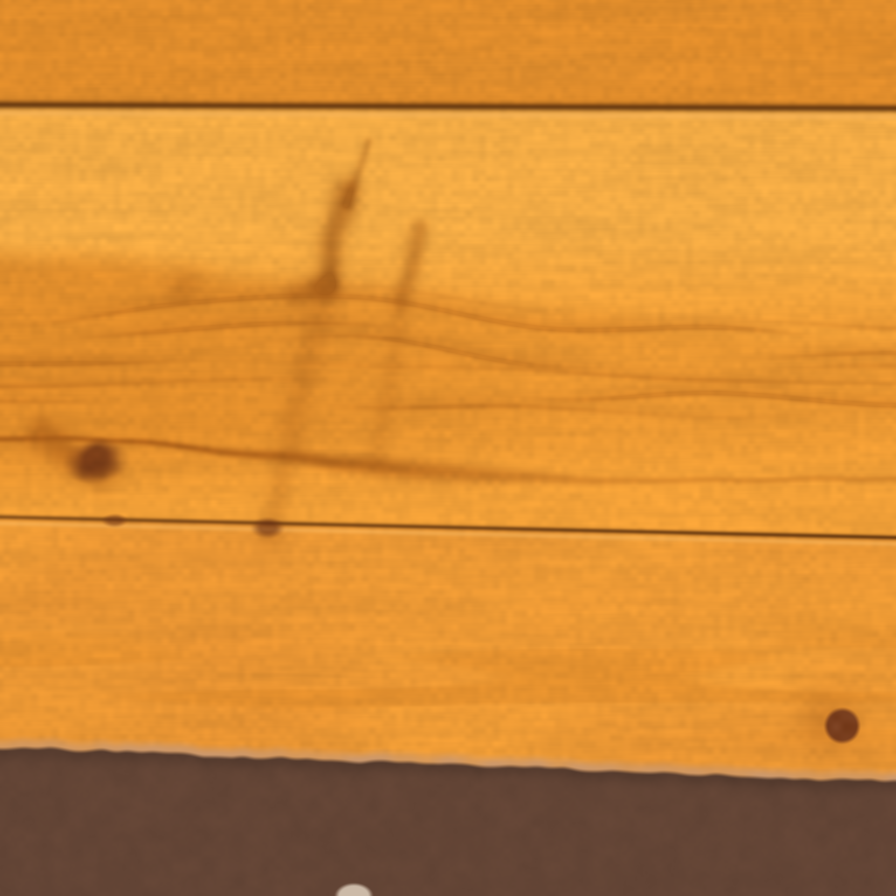
This texture is drawn by a Shadertoy shader. Its source:

```glsl
const vec3 HONEY = vec3(0.95, 0.63, 0.22);
const vec3 AMBER = vec3(0.87, 0.54, 0.16);
const vec3 UMBER = vec3(0.66, 0.36, 0.09);
const vec3 GROOVE = vec3(0.36, 0.19, 0.05);
const vec3 KNOT = vec3(0.40, 0.18, 0.08);
const vec3 PALE_EDGE = vec3(0.80, 0.60, 0.43);
const vec3 WALL = vec3(0.39, 0.27, 0.21);

float hash(vec2 p) {
    return fract(sin(dot(p, vec2(127.1, 311.7))) * 43758.5);
}

float noise(vec2 p) {
    vec2 i = floor(p), f = fract(p);
    f = f * f * (3.0 - 2.0 * f);
    return mix(mix(hash(i), hash(i + vec2(1, 0)), f.x),
               mix(hash(i + vec2(0, 1)), hash(i + vec2(1, 1)), f.x), f.y);
}

float fbm(vec2 p) {
    float sum = 0.0, amp = 0.5;
    for (int i = 0; i < 4; i++) {
        sum += amp * noise(p);
        p = p * 2.03 + 7.1;
        amp *= 0.5;
    }
    return sum;
}

float bell(float d, float width) {
    return exp(-d * d / (width * width));
}

// Soft stroke between two points
float streak(vec2 p, vec2 a, vec2 b, float width) {
    vec2 ab = b - a;
    float h = clamp(dot(p - a, ab) / dot(ab, ab), 0.0, 1.0);
    return bell(length(p - a - ab * h), width);
}

float disc(vec2 p, vec2 center, vec2 radius, float soft) {
    return 1.0 - smoothstep(1.0 - soft, 1.0 + soft, length((p - center) / radius));
}

// Wavy growth lines that arch on the left and settle to the right
float grainLines(vec2 p) {
    float sum = 0.0;
    for (int i = 0; i < 7; i++) {
        float k = float(i);
        float y = 0.655 - 0.018 * k - 0.015 * p.x
                + (0.035 - 0.004 * k) * bell(p.x - 0.36, 0.24)
                + 0.022 * (noise(vec2(p.x * 5.0, k * 3.7)) - 0.5);
        float strength = smoothstep(0.2, 0.8, noise(vec2(p.x * 4.0 + k * 9.0, k)));
        float d = p.y - y;
        sum += strength * (bell(d, 0.0035) + 0.4 * bell(d - 0.006, 0.009));
    }
    return sum;
}

// Darker heartwood below a sloping boundary
float heartwood(vec2 p) {
    float top = 0.732 - 0.115 * p.x + 0.02 * (fbm(p * vec2(9, 4)) - 0.5);
    float upper = 1.0 - smoothstep(top - 0.03, top + 0.012, p.y);
    float lower = smoothstep(0.45, 0.56, p.y + 0.04 * (1.0 - p.x));
    return upper * lower * mix(0.85, 0.4, smoothstep(0.1, 0.8, p.x));
}

vec3 middlePlank(vec2 p) {
    vec3 col = mix(HONEY, vec3(0.95, 0.67, 0.27), smoothstep(0.62, 0.76, p.y));
    col = mix(col, AMBER, heartwood(p));
    col = mix(col, UMBER, 0.38 * min(grainLines(p), 1.0));

    // Long dark vein running through the knot
    float veinY = 0.512 - 0.047 * smoothstep(0.0, 0.65, p.x) + 0.004 * (noise(p.xx * 12.0) - 0.5);
    float vein = bell(p.y - veinY, 0.004 + 0.007 * bell(p.x - 0.46, 0.15));
    col = mix(col, UMBER, vein * mix(0.8, 0.3, smoothstep(0.3, 0.75, p.x)));

    vec2 q = p + 0.012 * (vec2(noise(p * 45.0), noise(p * 45.0 + 9.0)) - 0.5);
    col = mix(col, UMBER, 0.6 * streak(q, vec2(0.05, 0.512), vec2(0.11, 0.475), 0.018));
    return mix(col, KNOT, 0.8 * disc(q, vec2(0.109, 0.486), vec2(0.026, 0.019), 0.5));
}

vec3 stain(vec3 col, vec2 p) {
    vec2 q = p + 0.008 * (vec2(noise(p * 30.0), noise(p * 30.0 + 5.0)) - 0.5);
    float s = 0.60 * streak(q, vec2(0.385, 0.785), vec2(0.362, 0.685), 0.014)
            + 0.30 * streak(q, vec2(0.410, 0.840), vec2(0.385, 0.770), 0.006)
            + 0.24 * streak(q, vec2(0.360, 0.670), vec2(0.300, 0.400), 0.016)
            + 0.45 * streak(q, vec2(0.466, 0.745), vec2(0.450, 0.665), 0.011)
            + 0.15 * streak(q, vec2(0.445, 0.650), vec2(0.420, 0.480), 0.012)
            + 0.45 * streak(q, vec2(0.330, 0.670), vec2(0.365, 0.685), 0.014)
            + 0.30 * bell(length(q - vec2(0.205, 0.680)), 0.020);
    return mix(col, UMBER * 0.92, min(s, 0.8));
}

void mainImage(out vec4 fragColor, in vec2 fragCoord) {
    vec2 p = fragCoord / iResolution.xy;
    float aa = 1.0 / iResolution.y;
    float topSeam = p.y - (0.883 - 0.004 * p.x);
    float lowSeam = p.y - (0.423 - 0.023 * p.x);
    float edge = p.y - (0.166 - 0.039 * p.x) - 0.004 * (noise(p.xx * 35.0) - 0.5);

    // Three planks
    vec3 upper = mix(AMBER, vec3(0.90, 0.58, 0.20), 0.5 * fbm(p * vec2(3, 25)));
    vec3 lower = mix(vec3(0.89, 0.56, 0.19), HONEY, fbm(p * vec2(4, 12) + 3.0));
    lower = mix(lower, AMBER, 0.6 * smoothstep(0.55, 0.75, noise(p * vec2(3, 45))) * bell(p.y - 0.24, 0.06));
    vec3 col = mix(lower, middlePlank(p), smoothstep(-aa, aa, lowSeam));
    col = mix(col, upper, smoothstep(-aa, aa, topSeam));
    col = stain(col, p);
    col *= 1.0 + 0.09 * (fbm(p * vec2(8, 110)) - 0.47) + 0.06 * (noise(p * 130.0) - 0.5);

    // Seams with a lit lip beneath
    col = mix(col, vec3(0.97, 0.71, 0.36), 0.5 * (bell(topSeam + 0.009, 0.004) + bell(lowSeam + 0.007, 0.003)));
    col = mix(col, GROOVE, 0.85 * bell(topSeam, 0.0045));
    col = mix(col, GROOVE, mix(0.65, 0.85, p.x) * bell(lowSeam, 0.0028));

    // Round knot and small seam marks
    col = mix(col, UMBER, 0.3 * bell(length(p - vec2(0.925, 0.195)), 0.035));
    col = mix(col, KNOT + 0.06 * noise(p * 90.0), 0.9 * disc(p, vec2(0.94, 0.19), vec2(0.0185), 0.18));
    col = mix(col, KNOT, 0.6 * disc(p, vec2(0.299, 0.411), vec2(0.014, 0.009), 0.5));
    col = mix(col, KNOT, 0.5 * disc(p, vec2(0.128, 0.419), vec2(0.011, 0.006), 0.5));

    // Pale worn edge, then the wall with a chipped flake
    col = mix(col, PALE_EDGE, (1.0 - smoothstep(0.002, 0.016, edge)) * (0.6 + 0.4 * noise(p * 40.0)));
    vec3 wall = WALL * (1.0 + 0.10 * (fbm(p * 60.0) - 0.47) - 0.15 * bell(edge, 0.012));
    wall = mix(wall, vec3(0.80, 0.73, 0.66), disc(p, vec2(0.395, 0.0), vec2(0.019, 0.013), 0.2));
    col = mix(wall, col, smoothstep(-0.002 - aa, 0.002 + aa, edge));
    fragColor = vec4(col, 1.0);
}
```
